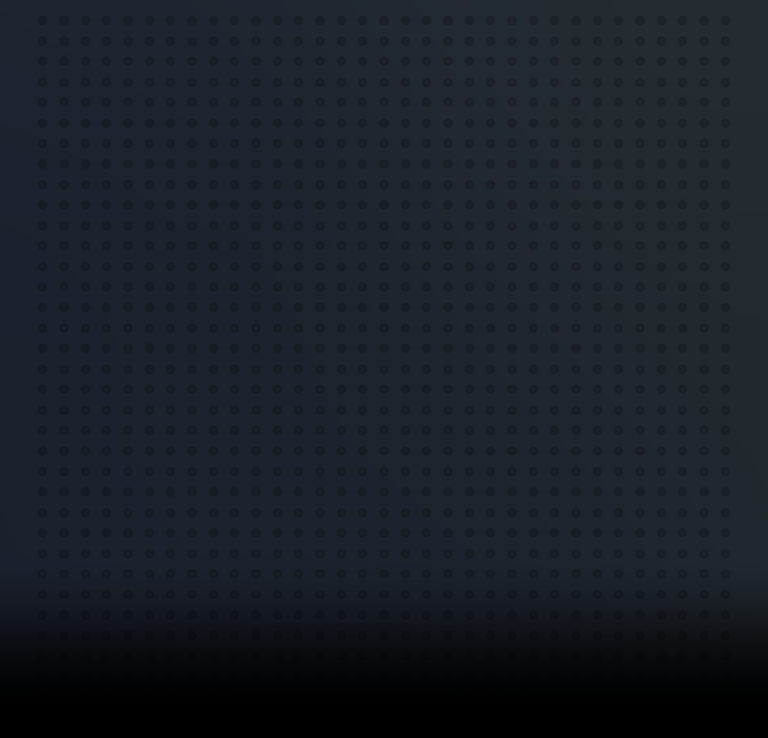
A Shadertoy shader for this pattern:

```glsl
// Dark slate panel with a fine grid of recessed dots, fading to black at the foot.

vec3 slateBackdrop(vec2 uv) {
    // Blue at the lower left, greyer and lighter at the upper right
    float diagonal = dot(uv, vec2(0.68, 0.32));
    float drift = 0.04 * sin(5.0 * uv.x + 3.0 * uv.y) + 0.03 * sin(7.0 * uv.y - 4.0 * uv.x);
    vec3 slate = mix(vec3(0.104, 0.127, 0.178), vec3(0.133, 0.163, 0.182),
                     smoothstep(0.1, 1.0, diagonal + drift));
    return slate * (1.0 + 0.06 * smoothstep(0.5, 1.0, uv.y));
}

void mainImage(out vec4 fragColor, in vec2 fragCoord) {
    vec2 uv = fragCoord / iResolution.xy;
    float aspect = iResolution.y / iResolution.x;
    float pixel = 1.0 / iResolution.x;

    // Nearest dot on a 36 by 36 lattice; the margins stay empty
    vec2 cell = floor(uv * 36.0 + 0.5);
    float inside = step(2.0, cell.x) * step(cell.x, 34.0) * step(1.0, cell.y) * step(cell.y, 35.0);

    // Tiny offsets keep the spacing slightly uneven
    vec2 offset = 0.0004 * sin(cell * vec2(2.1, 2.7));
    float dist = length((uv - cell / 36.0) * vec2(1.0, aspect) - offset);

    // Dark disc with a slightly paler centre
    float disc = inside * (1.0 - smoothstep(0.006 - pixel, 0.006 + pixel, dist));
    float centre = 1.0 - smoothstep(0.0036 - pixel, 0.0036 + pixel, dist);
    vec3 color = slateBackdrop(uv) * (1.0 - disc * mix(0.24, 0.17, centre));

    // Fade to black along the bottom
    color *= smoothstep(0.03, 0.25, uv.y);
    fragColor = vec4(color, 1.0);
}
```
